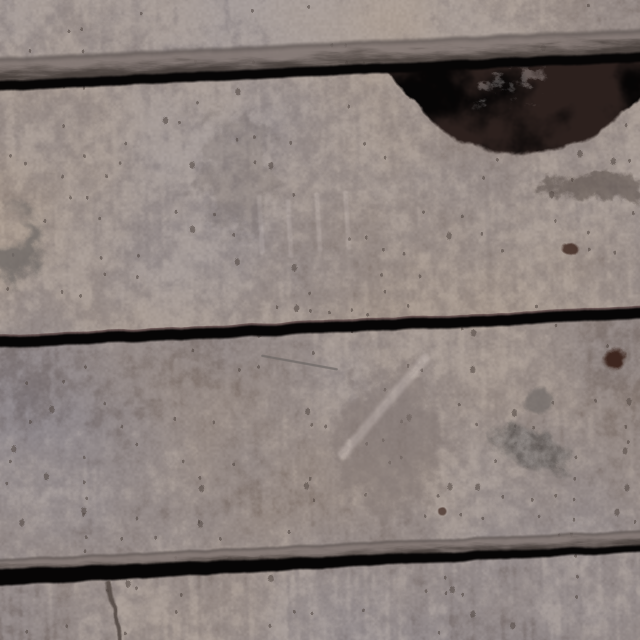
A Shadertoy shader for this texture:

```glsl
// Weathered, slightly tilted wooden planks with dark gaps, a rotted hole, stains and scratches.

const vec3 WOOD_DARK  = vec3(0.50, 0.455, 0.44);
const vec3 WOOD_MID   = vec3(0.575, 0.535, 0.525);
const vec3 WOOD_LIGHT = vec3(0.655, 0.612, 0.59);
const vec3 LIP_BROWN  = vec3(0.31, 0.27, 0.25);
const vec3 SOIL       = vec3(0.15, 0.11, 0.10);
const vec3 BLACK      = vec3(0.025, 0.018, 0.018);
const vec3 STAIN_GREY = vec3(0.42, 0.40, 0.39);
const vec3 STAIN_RUST = vec3(0.24, 0.15, 0.12);
const float TILT = 0.045;

float hash(vec2 p) {
    vec3 q = fract(vec3(p.xyx) * 0.1031);
    q += dot(q, q.yzx + 33.33);
    return fract((q.x + q.y) * q.z);
}

float noise(vec2 p) {
    vec2 i = floor(p), f = fract(p);
    f = f * f * (3.0 - 2.0 * f);
    return mix(mix(hash(i), hash(i + vec2(1, 0)), f.x),
               mix(hash(i + vec2(0, 1)), hash(i + vec2(1, 1)), f.x), f.y);
}

float fbm(vec2 p) {
    float sum = 0.0, amp = 0.5;
    for (int i = 0; i < 5; i++) {
        sum += amp * noise(p);
        p = mat2(1.6, 1.2, -1.2, 1.6) * p + 17.3;
        amp *= 0.5;
    }
    return sum;
}

float segment(vec2 p, vec2 a, vec2 b) {
    vec2 ab = b - a;
    return length(p - a - ab * clamp(dot(p - a, ab) / dot(ab, ab), 0.0, 1.0));
}

// Soft ragged ellipse, 1 inside and 0 outside
float blot(vec2 p, vec2 center, vec2 radius, float ragged) {
    float r = length((p - center) / radius) + ragged * (fbm(p * 55.0) - 0.5);
    return 1.0 - smoothstep(0.65, 1.15, r);
}

// Line that fades out over its width
float scratch(vec2 p, vec2 a, vec2 b, float width) {
    return 1.0 - smoothstep(0.2 * width, width, segment(p, a, b));
}

// Height of gap k (-1, 0, 1) at the left edge
float gapHeight(float k) { return 0.465 + 0.384 * k + 0.017 * k * k; }

vec3 woodColor(vec2 p, float plank) {
    float broad = fbm(p * vec2(4.0, 5.0) + plank * 9.0);
    float fine = fbm(p * 65.0);
    float saw = noise(vec2(p.x * 150.0 + p.y * 4.0, p.y * 9.0 + plank * 5.0));
    float tone = 0.48 + 1.1 * (broad - 0.48) + 0.7 * (fine - 0.48);
    tone += (plank < 0.5 ? 0.34 : 0.16) * (saw - 0.5);
    tone += plank > 1.5 ? 0.14 : -0.08;
    vec3 color = mix(WOOD_DARK, WOOD_MID, smoothstep(0.0, 0.42, tone));
    color = mix(color, WOOD_LIGHT, smoothstep(0.38, 0.85, tone));
    float warmth = fbm(p * 3.0 + 31.0) - 0.5 + (plank == 2.0 ? 0.12 : -0.04);
    return color + warmth * vec3(0.05, 0.01, -0.06) + 0.035 * (noise(p * 240.0) - 0.5);
}

vec3 addSpecks(vec3 color, vec2 p) {
    for (int layer = 0; layer < 2; layer++) {
        float scale = 18.0 + 16.0 * float(layer);
        vec2 cell = floor(p * scale), seed = cell + 70.0 * float(layer);
        vec2 center = 0.25 + 0.5 * vec2(hash(seed), hash(seed + 41.0));
        float speck = blot(fract(p * scale), center, vec2(0.08, 0.11), 0.7);
        color = mix(color, LIP_BROWN, speck * 0.55 * step(0.86, hash(seed + 83.0)));
    }
    return color;
}

vec3 addMarks(vec3 color, vec2 p) {
    // Brown and grey stains
    color = mix(color, LIP_BROWN, 0.5 * blot(p, vec2(0.94, 0.708), vec2(0.09, 0.022), 1.5));
    color = mix(color, LIP_BROWN, 0.16 * blot(p, vec2(0.37, 0.73), vec2(0.06, 0.09), 1.5));
    color = mix(color, WOOD_DARK, 0.5 * blot(p, vec2(0.61, 0.31), vec2(0.09, 0.12), 1.2));
    float crescent = blot(p, vec2(0.015, 0.62), vec2(0.055, 0.06), 0.8)
                   * (1.0 - blot(p, vec2(0.005, 0.645), vec2(0.042, 0.036), 0.6));
    color = mix(color, STAIN_GREY, 0.75 * crescent);
    color = mix(color, STAIN_GREY, 0.6 * blot(p, vec2(0.843, 0.374), vec2(0.022, 0.02), 0.9));
    vec2 patchPos = vec2(p.x, p.y + 0.3 * (p.x - 0.83));
    float flake = blot(patchPos, vec2(0.83, 0.298), vec2(0.062, 0.034), 0.8);
    color = mix(color, STAIN_GREY + 0.35 * (fbm(p * 90.0) - 0.45), 0.75 * flake);
    // Nail holes
    color = mix(color, STAIN_RUST, blot(p, vec2(0.96, 0.438), vec2(0.018, 0.02), 0.9));
    color = mix(color, STAIN_RUST, 0.8 * blot(p, vec2(0.892, 0.611), vec2(0.013, 0.009), 0.9));
    color = mix(color, STAIN_RUST, 0.7 * blot(p, vec2(0.691, 0.201), vec2(0.007), 0.5));
    // Scratches, a crack and pale scuffs
    color = mix(color, STAIN_GREY, 0.7 * scratch(p, vec2(0.41, 0.444), vec2(0.526, 0.423), 0.003));
    vec2 rough = p + 0.014 * (fbm(p * 30.0) - 0.5);
    color = mix(color, LIP_BROWN, 0.85 * scratch(rough, vec2(0.17, 0.09), vec2(0.188, 0.0), 0.006));
    color += 0.09 * scratch(rough, vec2(0.66, 0.435), vec2(0.535, 0.29), 0.012);
    for (float i = 0.0; i < 4.0; i++) {
        vec2 top = vec2(0.405 + 0.045 * i, 0.70 - 0.03 * hash(vec2(i, 5.0)));
        color += 0.055 * scratch(p, top, top + vec2(0.005, -0.085), 0.006);
    }
    return color;
}

void mainImage(out vec4 fragColor, in vec2 fragCoord) {
    vec2 p = fragCoord / iResolution.xy;
    float aa = 1.2 / iResolution.y;
    float level = p.y - TILT * p.x;
    float plank = 0.0;
    for (float k = -1.0; k < 2.0; k++) plank += step(gapHeight(k), level);
    vec3 color = addMarks(addSpecks(woodColor(p, plank), p), p);

    // Rotted hole hanging below the top gap
    float reach = (p.x - 0.82) / (p.x < 0.82 ? 0.22 : 0.24);
    float depth = 0.146 * (1.0 - reach * reach) + 0.03 * (fbm(p * 22.0) - 0.5);
    float below = gapHeight(1.0) - level;
    float hole = smoothstep(-0.002 - aa, 0.002 + aa, depth - below) * step(0.0, below);
    vec3 soil = mix(BLACK, SOIL * 1.15, smoothstep(0.25, 0.6, fbm(p * 13.0)));
    soil += 0.22 * smoothstep(0.58, 0.75, fbm(p * vec2(45.0, 60.0))) * blot(p, vec2(0.79, 0.87), vec2(0.07, 0.05), 0.8);
    color = mix(color, soil, hole);

    // Worn lips above the gaps, then the gaps themselves
    for (float k = -1.0; k < 2.0; k++) {
        float d = level - gapHeight(k) + 0.005 * (fbm(vec2(p.x * 28.0, k * 7.0)) - 0.5);
        float lip = k == 0.0 ? 0.012 : 0.038 + 0.008 * k;
        float t = d / lip;
        float onLip = step(0.0, t) * (1.0 - smoothstep(0.85, 1.05, t));
        float grain = fbm(p * vec2(18.0, 110.0));
        vec3 lipColor = mix(LIP_BROWN * 0.75, WOOD_DARK, smoothstep(0.1, 0.7, t + 0.7 * (grain - 0.5)));
        lipColor *= 1.0 - 0.25 * smoothstep(0.7, 0.95, t);
        if (k == 0.0) lipColor = mix(lipColor, vec3(0.36, 0.22, 0.23), 0.5);
        color = mix(color, lipColor, 0.85 * onLip);
        float halfWidth = k < 0.0 ? mix(0.012, 0.004, p.x) : 0.0065 + 0.001 * (1.0 - k);
        color = mix(color, BLACK, 1.0 - smoothstep(-aa, aa + 0.002, abs(d) - halfWidth));
    }
    fragColor = vec4(clamp(color, 0.0, 1.0), 1.0);
}
```
